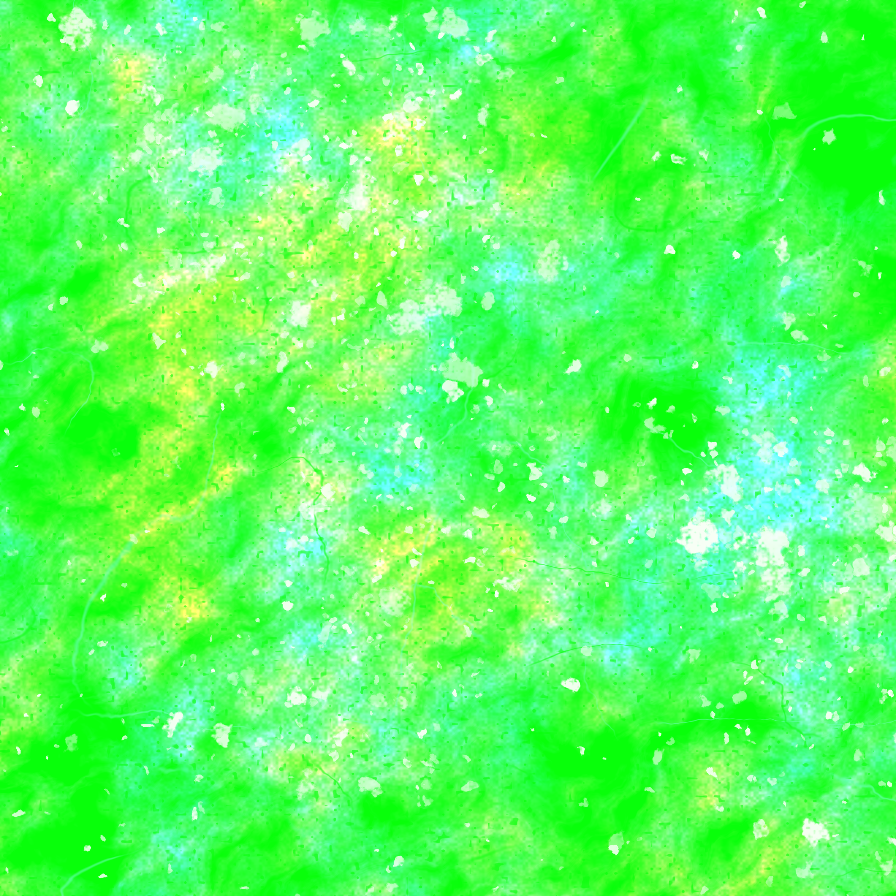
Give the GLSL for this texture, as a Shadertoy shader.

```glsl
#define CLOUD_SCALE 4.5
#define MOTTLE_SCALE 19.0
#define GRAIN_SCALE 330.0
#define BASE_LEVEL 0.32
#define CLOUD_GAIN 0.95
#define MOTTLE_GAIN 0.75
#define STROKE_GAIN 0.55
#define GRAIN_GAIN 0.95
#define TINT_GAIN 1.5
#define FLAKE_SHARE 0.21
#define VEIN_WIDTH 0.008

const vec3 PURE_GREEN = vec3(0.03, 1.0, 0.04);
const vec3 FLAKE_WHITE = vec3(0.97, 1.0, 0.96);
const vec3 VEIN_CYAN = vec3(0.42, 1.0, 0.74);

float hash(vec2 p) {
    return fract(sin(dot(p, vec2(127.1, 311.7))) * 43758.5453);
}

float noise(vec2 p) {
    vec2 i = floor(p), f = fract(p);
    f = f * f * (3.0 - 2.0 * f);
    return mix(mix(hash(i), hash(i + vec2(1, 0)), f.x),
               mix(hash(i + vec2(0, 1)), hash(i + vec2(1, 1)), f.x), f.y);
}

float fbm(vec2 p) {
    float sum = 0.0, weight = 0.5;
    for (int i = 0; i < 5; i++) {
        sum += weight * noise(p);
        p = mat2(1.6, 1.2, -1.2, 1.6) * p + 7.3;
        weight *= 0.5;
    }
    return sum / 0.97;
}

// Ragged chips, gathered where the clouds are bright
float flakes(vec2 uv, float cells) {
    vec2 ragged = vec2(fbm(uv * 70.0), fbm(uv * 70.0 + 31.0)) - 0.5;
    vec2 p = uv * cells + ragged * (0.5 + cells * 0.012);
    float cover = 0.0;
    for (int y = -1; y <= 1; y++)
    for (int x = -1; x <= 1; x++) {
        vec2 id = floor(p) + vec2(x, y);
        vec2 centre = id + 0.2 + 0.6 * vec2(hash(id + 3.1), hash(id + 8.7));
        float cluster = noise(centre / cells * CLOUD_SCALE);
        float keep = FLAKE_SHARE * (0.12 + smoothstep(0.35, 0.9, cluster));
        float radius = mix(0.12, 0.4, hash(id + 15.3));
        float chip = 1.0 - smoothstep(radius - 0.06, radius + 0.06, length(p - centre));
        float opacity = mix(0.4, 1.0, hash(id + 27.9));
        cover = max(cover, chip * opacity * step(hash(id + cells), keep));
    }
    return cover;
}

// Thin wandering lines, broken up along their length
float veins(vec2 uv, vec2 scale) {
    vec2 p = uv * scale + 0.35 * fbm(uv * 12.0);
    float line = 1.0 - smoothstep(0.0, VEIN_WIDTH, abs(noise(p) - 0.5));
    return line * smoothstep(0.45, 0.65, fbm(uv * 9.0 + scale));
}

void mainImage(out vec4 fragColor, in vec2 fragCoord) {
    vec2 uv = fragCoord / iResolution.y;
    vec2 warp = vec2(fbm(uv * 11.0 + 5.0), fbm(uv * 11.0 + 19.0)) - 0.5;

    // Broad clouds, mottling and slanted brush marks
    float cloud = fbm(uv * CLOUD_SCALE) - 0.5;
    float mottle = fbm((uv + warp * 0.08) * MOTTLE_SCALE + 40.0) - 0.5;
    vec2 slant = mat2(0.8, -0.6, 0.6, 0.8) * (uv + warp * 0.12);
    float stroke = fbm(slant * vec2(18.0, 52.0)) - 0.5;
    float level = BASE_LEVEL + CLOUD_GAIN * cloud + MOTTLE_GAIN * mottle + STROKE_GAIN * stroke;
    level = max(level, 0.0);

    // Fine grain and green pits
    float grain = 0.6 * noise(uv * GRAIN_SCALE) + 0.4 * noise(uv * GRAIN_SCALE * 0.47 + 13.0);
    level *= 1.0 + GRAIN_GAIN * (grain - 0.5);
    float pits = smoothstep(0.79, 0.93, noise(uv * GRAIN_SCALE * 0.6 + 71.0));
    level *= 1.0 - 0.65 * pits;

    // Yellow and cyan casts
    float tint = fbm(uv * 6.0 + 90.0) - 0.5 + 0.5 * (fbm(uv * 28.0 + 60.0) - 0.5);
    tint = clamp(TINT_GAIN * tint, -0.45, 0.45);
    vec3 color = PURE_GREEN + level * vec3(1.0 + tint, 0.0, 1.0 - tint);

    // Cyan scratches and dark cracks
    float scratch = max(veins(uv, vec2(5.0, 3.0)), veins(uv + 4.0, vec2(3.0, 7.0)));
    color = mix(color, max(color, VEIN_CYAN), 0.55 * scratch);
    color = mix(color, PURE_GREEN, 0.6 * veins(uv + 9.0, vec2(4.0, 9.0)));

    // Worn white chips in three sizes
    float chips = max(flakes(uv, 19.0), max(flakes(uv, 43.0), flakes(uv, 82.0)));
    float wear = smoothstep(0.2, 0.5, 0.6 * fbm(uv * 55.0 + 22.0) + 0.4 * grain);
    color = mix(color, FLAKE_WHITE, chips * wear);

    fragColor = vec4(clamp(color, 0.0, 1.0), 1.0);
}
```
